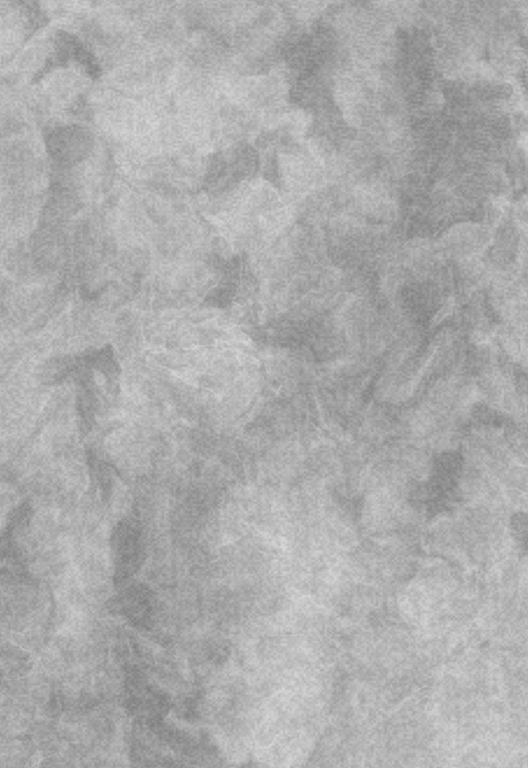
Give the GLSL for this texture, as a Shadertoy shader.

```glsl
// Mottled grey stone: broad upright clouds carry ragged dark patches,
// pale curling wisps and a fine grain. All layers are value-noise fbm,
// bent by a domain warp so that their outlines look torn.

#define BASE_GREY    0.688
#define CLOUD_SCALE  vec2(6.5, 3.8)
#define CLOUD_DEPTH  0.30
#define PATCH_SCALE  vec2(17.0, 14.0)
#define PATCH_DEPTH  0.115
#define WISP_SCALE   vec2(24.0, 30.0)
#define WISP_LIGHT   0.055
#define MOTTLE_DEPTH 0.15
#define WARP_AMOUNT  0.055
#define GRAIN_SCALE  330.0
#define GRAIN_DEPTH  0.085
#define TONE_RANGE   0.17

float hash(vec2 cell) {
    return fract(sin(dot(cell, vec2(127.1, 311.7))) * 43758.5453);
}

// Value noise, centred on zero
float noise(vec2 p) {
    vec2 cell = floor(p);
    vec2 f = fract(p);
    vec2 s = f * f * f * (f * (f * 6.0 - 15.0) + 10.0);
    float low = mix(hash(cell), hash(cell + vec2(1, 0)), s.x);
    float high = mix(hash(cell + vec2(0, 1)), hash(cell + vec2(1, 1)), s.x);
    return mix(low, high, s.y) - 0.5;
}

// Octaves are rotated to hide the lattice
float fbm(vec2 p, int octaves) {
    const mat2 turn = mat2(0.8, 0.6, -0.6, 0.8);
    float sum = 0.0;
    float amplitude = 0.5;
    for (int i = 0; i < octaves; i++) {
        sum += amplitude * noise(p);
        p = turn * p * 2.03 + 17.3;
        amplitude *= 0.5;
    }
    return sum;
}

vec2 warp(vec2 p, float scale, int octaves) {
    return vec2(fbm(p * scale + 3.7, octaves), fbm(p * scale + 41.2, octaves));
}

void mainImage(out vec4 fragColor, in vec2 fragCoord) {
    vec2 p = fragCoord / iResolution.y;

    // Broad bend first, then a finer curl for the small features
    vec2 bent = p + WARP_AMOUNT * 2.0 * warp(p, 6.0, 3);
    vec2 curled = bent + WARP_AMOUNT * warp(bent, 22.0, 3);

    // Upright clouds, leaning slightly to the right
    vec2 leaning = vec2(bent.x - 0.25 * bent.y, bent.y);
    float cloud = fbm(leaning * CLOUD_SCALE + 8.0, 4);

    // Ragged dark patches, gathered into groups
    float group = smoothstep(-0.10, 0.10, fbm(leaning * vec2(7.0, 4.0) + 60.0, 2));
    float patchField = fbm(curled * PATCH_SCALE + 23.0, 5);
    float darkPatch = smoothstep(-0.02, 0.17, patchField) * mix(0.3, 1.0, group);

    // Pale thin wisps along the zero lines of a curled field
    float ridge = 1.0 - smoothstep(0.0, 0.06, abs(fbm(curled * WISP_SCALE + 90.0, 3)));
    float wisp = ridge * smoothstep(-0.02, 0.15, fbm(bent * 13.0 + 130.0, 2));

    // Fine mottling and grain
    float mottle = fbm(curled * 55.0 + 12.0, 3);
    float grain = noise(p * GRAIN_SCALE) + 0.5 * noise(p.yx * GRAIN_SCALE * 0.55 + 7.0);

    float relief = CLOUD_DEPTH * cloud - PATCH_DEPTH * darkPatch
                 + WISP_LIGHT * wisp + MOTTLE_DEPTH * mottle;
    float grey = BASE_GREY + TONE_RANGE * tanh(relief / TONE_RANGE) + GRAIN_DEPTH * grain;
    fragColor = vec4(vec3(grey), 1.0);
}
```
